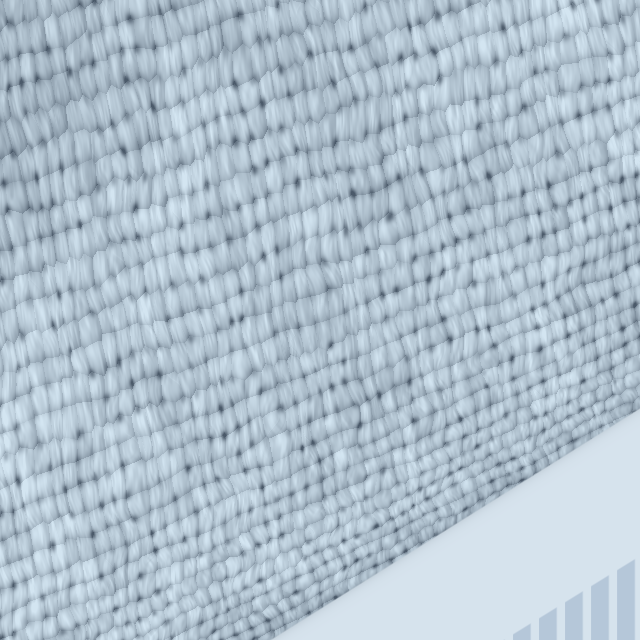
Give the GLSL for this texture, as a Shadertoy shader.

```glsl
// Coarse pale blue woven cloth seen at a slant, curving down to a smooth panel with bars.
// Rows of tufts are placed in a bent weave space, each with jitter, fibres and a dark
// hole at its corner; the panel below is a half plane with repeated vertical bars.

float hash(vec2 p) {
    return fract(sin(dot(p, vec2(127.1, 311.7))) * 43758.5453);
}

float noise(vec2 p) {
    vec2 i = floor(p), f = fract(p);
    f = f * f * (3.0 - 2.0 * f);
    return mix(mix(hash(i), hash(i + vec2(1, 0)), f.x),
               mix(hash(i + vec2(0, 1)), hash(i + vec2(1, 1)), f.x), f.y);
}

// Weave space: x counts threads, y counts rows; rows crowd together near the hem
vec2 weaveSpace(vec2 uv, float hem) {
    vec2 q = vec2((uv.x + 0.16 * uv.y) * 43.0,
                  (uv.y - 0.31 * uv.x) * 20.0 - 7.0 * exp(-hem / 0.22));
    vec2 wobble = vec2(noise(q * 0.6), noise(q * vec2(0.4, 0.6) + 40.0)) - 0.5;
    return q + wobble * vec2(0.6, 0.32);
}

// Brightness of the cloth, 0 in the holes to 1 on the lit fibres
float clothShade(vec2 q) {
    float height = -1.0, hole = 0.0, tone = 0.0;
    vec2 side = vec2(0);
    for (int j = -1; j <= 1; j++) {
        float row = floor(q.y) + float(j);
        float shift = hash(vec2(row, 7.0));
        for (int i = -1; i <= 1; i++) {
            vec2 id = vec2(floor(q.x - shift) + float(i), row);
            vec2 jitter = vec2(hash(id + 3.1), hash(id + 8.7)) - 0.5;
            vec2 p = q - id - vec2(shift + 0.5, 0.5) - vec2(0.24, 0.14) * jitter;
            vec2 size = vec2(0.54, 0.56) + 0.12 * hash(id + 5.3);
            vec2 e = pow(abs(p) / size + 0.0001, vec2(2.5));
            float h = 1.0 - e.x - e.y;
            if (h > height) {
                height = h;
                side = p;
                tone = hash(id + 1.9) - 0.5;
            }
            // Hole at the lower left corner, deep only in some cells
            vec2 c = (p + vec2(0.5, 0.47)) / vec2(0.21, 0.19);
            float depth = pow(hash(id + 12.4) + 0.0001, 1.5);
            hole = max(hole, depth * exp(-dot(c, c)));
        }
    }
    // Fine fibres run along the threads, bent by a slow noise
    float bend = 1.6 * noise(q * 1.1 + 9.0);
    float fibre = 0.5 * noise(vec2(q.x * 4.0 + bend, q.y * 1.2))
                + 0.5 * noise(vec2(q.x * 8.0 - 2.0 * bend, q.y * 2.2));
    // Sparse loose strands, light on one side and dark on the other
    float strand = noise(vec2(q.x * 2.2 + 1.5 * bend, q.y * 0.5 + 5.0)) - 0.5;
    float loose = smoothstep(0.45, 0.75, noise(q * 0.8 + 61.0));
    float strands = loose * strand / 0.05 * exp(-strand * strand / 0.005);
    float patches = 0.6 * noise(q * 0.2 + 17.0) + 0.4 * noise(q * 0.5 + 31.0) - 0.5;

    float shade = 0.75 + 0.34 * (max(height, -0.3) - 0.45);
    shade += 0.24 * side.y - 0.16 * side.x + 0.14 * tone;
    shade += 0.52 * (fibre - 0.5) + 0.26 * patches + 0.07 * strands;
    return shade - 0.9 * hole;
}

void mainImage(out vec4 fragColor, in vec2 fragCoord) {
    vec2 uv = fragCoord / iResolution.xy;
    float aa = 1.2 / iResolution.y;
    float hem = uv.y - 0.627 * (uv.x - 0.423);
    float above = max(hem, 0.0), below = min(hem, 0.0);

    // Cloth, shaded darker where it turns under and at the far top
    float shade = clothShade(weaveSpace(uv, above));
    shade -= 0.26 * exp(-above / 0.045);
    shade -= 0.14 * smoothstep(0.75, 1.25, hem);
    vec3 cloth = mix(vec3(0.39, 0.45, 0.51), vec3(0.77, 0.84, 0.89), clamp(shade, -0.25, 1.15));

    // Panel with a faint contact shadow under the hem
    vec3 panel = vec3(0.84, 0.89, 0.93) - 0.07 * exp(below / 0.008);

    // Vertical bars cut off by a slanted line
    float barX = abs(fract((uv.x - 0.8008) / 0.0407) - 0.35) * 0.0407;
    float bars = 1.0 - smoothstep(-aa, aa, barX - 0.0142);
    bars *= 1.0 - smoothstep(-aa, aa, uv.y - 0.117 - 0.617 * (uv.x - 0.977));
    panel = mix(panel, vec3(0.71, 0.78, 0.85), bars * step(0.77, uv.x));

    fragColor = vec4(mix(panel, cloth, smoothstep(-aa, aa, hem)), 1.0);
}
```
